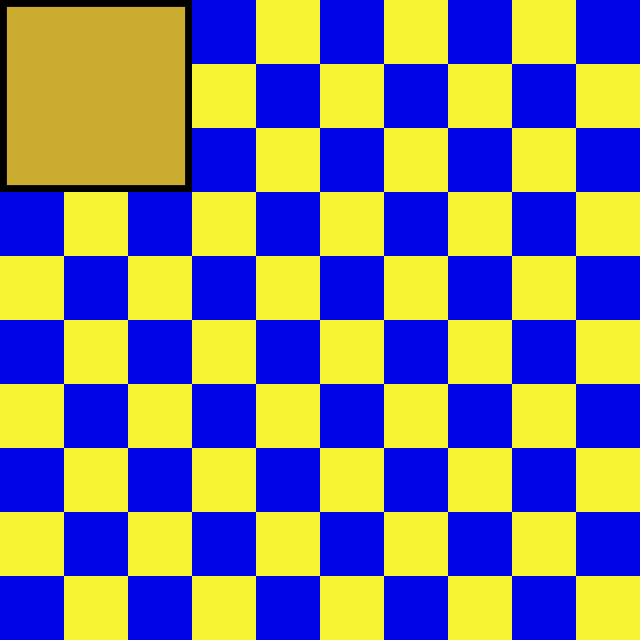
Write a WebGL 1 fragment shader that draws this pattern.

```glsl
precision highp float;
// Blue and yellow checkerboard with a black-framed ochre panel in the top left corner.

uniform vec2 u_resolution;

const float CELLS = 10.0;        // squares across and down
const float PANEL_CELLS = 3.0;   // panel side, in squares
const float FRAME_WIDTH = 0.108; // frame thickness, in squares

const vec3 BLUE = vec3(0.0, 0.016, 0.905);
const vec3 YELLOW = vec3(0.969, 0.957, 0.204);
const vec3 OCHRE = vec3(0.796, 0.675, 0.188);
const vec3 BLACK = vec3(0.0);

// Smoothed square wave per axis: +1 in even cells, -1 in odd cells.
vec2 squareWave(vec2 p, vec2 pixel) {
  vec2 edgeDistance = abs(mod(p - 0.5, 2.0) - 1.0) - 0.5;
  return clamp(2.0 * edgeDistance / pixel, -1.0, 1.0);
}

// Share of even-parity squares covering a point, from 0 to 1.
float checker(vec2 p, vec2 pixel) {
  vec2 wave = squareWave(p, pixel);
  return 0.5 + 0.5 * wave.x * wave.y;
}

// Signed distance to an axis-aligned box, negative inside.
float boxDistance(vec2 p, vec2 center, vec2 halfSize) {
  vec2 d = abs(p - center) - halfSize;
  return length(max(d, 0.0)) + min(max(d.x, d.y), 0.0);
}

// Coverage of a shape whose edge is one pixel soft.
float coverage(float dist, float pixel) {
  return clamp(0.5 - dist / pixel, 0.0, 1.0);
}

void main() {
  vec2 pixel = CELLS / u_resolution;
  vec2 p = gl_FragCoord.xy * pixel;
  float edge = max(pixel.x, pixel.y);

  // Checkerboard
  vec3 color = mix(YELLOW, BLUE, checker(p, pixel));

  // Framed panel
  float halfSide = 0.5 * PANEL_CELLS;
  vec2 center = vec2(halfSide, CELLS - halfSide);
  float panel = boxDistance(p, center, vec2(halfSide));
  color = mix(color, BLACK, coverage(panel, edge));
  color = mix(color, OCHRE, coverage(panel + FRAME_WIDTH, edge));

  gl_FragColor = vec4(color, 1.0);
}
```
